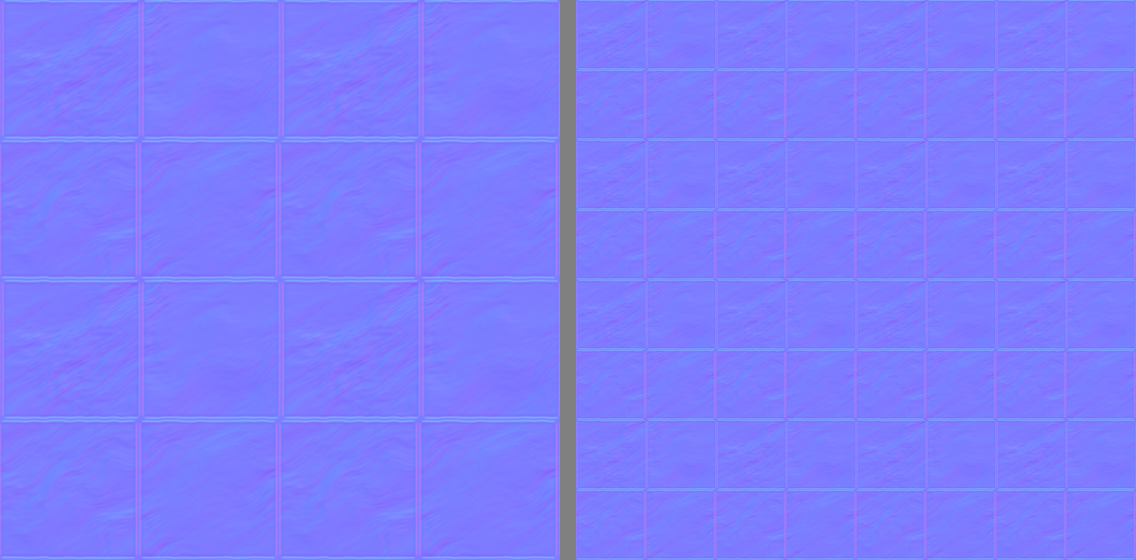
Left: one tile. Right: repeated 2 by 2.
This texture map is drawn by a three.js fragment shader. Its source:

```glsl
varying vec2 vUv;

float hash(vec2 p) {
  vec3 q = fract(p.xyx * 0.1031);
  q += dot(q, q.yzx + 33.33);
  return fract((q.x + q.y) * q.z);
}

// Value noise on a lattice that wraps after "period" cells
float wrapNoise(vec2 p, float period, float seed) {
  vec2 cell = floor(p) + 0.5;
  vec2 f = fract(p);
  f = f * f * f * (f * (f * 6.0 - 15.0) + 10.0);
  vec2 a = mod(cell, period) + seed;
  vec2 b = mod(cell + 1.0, period) + seed;
  return mix(mix(hash(a), hash(vec2(b.x, a.y)), f.x),
             mix(hash(vec2(a.x, b.y)), hash(b), f.x), f.y);
}

// Stone height, periodic over the unit square; the shear draws out diagonal streaks
float stoneHeight(vec2 p) {
  p += 0.05 * vec2(wrapNoise(p * 8.0, 8.0, 71.0), wrapNoise(p * 8.0, 8.0, 93.0));
  float rough = mix(0.55, 1.4, smoothstep(0.25, 0.75, wrapNoise(p * 4.0, 4.0, 37.0)));
  vec2 streak = vec2(p.x - p.y, p.y);
  float height = 0.0;
  float amplitude = 0.5;
  float frequency = 4.0;
  for (int i = 0; i < 5; i++) {
    float weight = i < 2 ? 0.8 : rough;
    height += weight * amplitude * wrapNoise(streak * frequency, frequency, float(i) * 17.0);
    amplitude *= 0.5;
    frequency *= 2.0;
  }
  return height;
}

float bell(float x, float width) {
  return exp(-x * x / (width * width));
}

// Two raised lines with a shallow dip on their outer sides
float jointSlope(float d) {
  return bell(abs(d) - 0.012, 0.0072) - 0.25 * bell(abs(d) - 0.029, 0.008);
}

void main() {
  // Relief repeats every two tiles
  vec2 p = vUv * 2.0;
  float e = 0.003;
  float h = stoneHeight(p);
  vec2 relief = vec2(h - stoneHeight(p + vec2(e, 0.0)),
                     h - stoneHeight(p + vec2(0.0, e))) / e;

  // Four by four tiles; joints shift sideways in alternate rows
  vec2 grid = vUv * 4.0;
  grid.y -= 0.005;
  float oddRow = mod(floor(grid.y), 2.0);
  grid.x -= mix(-0.012, 0.009, oddRow);
  vec2 d = fract(grid + 0.5) - 0.5;

  // Slightly uneven joint lines
  vec2 wobble = vec2(wrapNoise(p * 32.0, 32.0, 11.0), wrapNoise(p * 32.0, 32.0, 53.0)) - 0.5;
  vec2 edge = d + wobble * vec2(0.003, 0.007);

  // Lines stop short of the crossings
  vec2 clearance = smoothstep(0.014, 0.04, abs(d));
  vec2 joint = vec2(jointSlope(edge.x) * clearance.y, jointSlope(edge.y) * clearance.x);
  float face = smoothstep(0.01, 0.04, min(abs(d.x), abs(d.y)));

  // Encode the surface normal as colour
  vec2 slope = vec2(-0.02, -0.025) + relief * 0.015 * mix(0.35, 1.0, face)
             + joint * vec2(0.31, 0.35);
  vec3 normal = vec3(slope, sqrt(max(0.0, 1.0 - dot(slope, slope))));
  gl_FragColor = vec4(normal * 0.5 + 0.5, 1.0);
}
```
